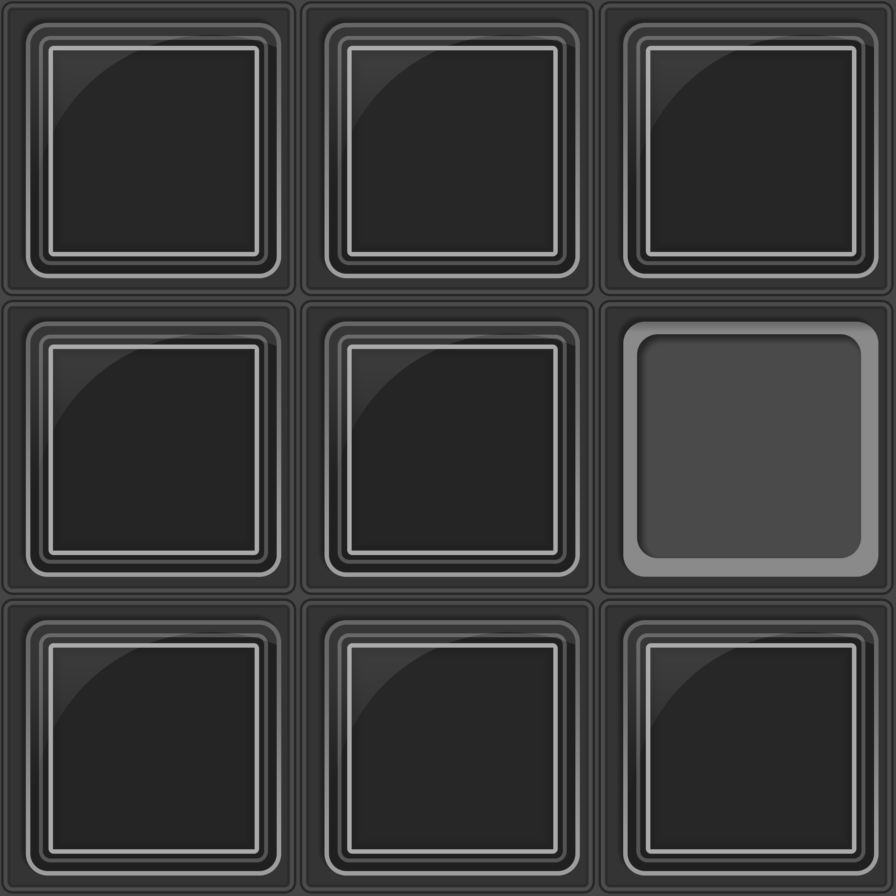
A WebGL 1 fragment shader for this pattern:

```glsl
precision highp float;

uniform vec2 u_resolution;

// Layout: lengths are fractions of one tile
const float TILES = 3.0;
const vec2 OPEN_TILE = vec2(2.0, 1.0);
const vec2 PLATE_CENTER = vec2(0.498, 0.502);
const float PLATE_HALF = 0.479;
const float PLATE_RADIUS = 0.024;
const vec2 RING_CENTER = vec2(0.514, 0.496);
const float RING_HALF = 0.420;
const float RING_RADIUS = 0.066;
const float GROOVE_INSET = 0.043;
const vec2 SCREEN_CENTER = vec2(0.515, 0.494);
const float SCREEN_HALF = 0.345;
const float SCREEN_RADIUS = 0.010;
const vec2 WELL_CENTER = vec2(0.508, 0.506);
const float WELL_HALF = 0.375;
const float WELL_RADIUS = 0.070;
const float LINE_WIDTH = 0.015;
const vec2 SHADOW_SHIFT = vec2(0.014, -0.014);
const vec2 GLOSS_CENTER = vec2(0.707, 0.289);
const float GLOSS_RADIUS = 0.594;

// Grey levels
const float SEAM_TONE = 0.27;
const float PLATE_TONE = 0.205;
const float PLATE_EDGE_TONE = 0.30;
const float CREVICE_TONE = 0.15;
const float CHANNEL_TONE = 0.125;
const float GROOVE_TONE = 0.33;
const float RING_TOP_TONE = 0.40;
const float RING_BOTTOM_TONE = 0.62;
const float FRAME_TONE = 0.67;
const float SCREEN_TONE = 0.15;
const float SCREEN_VARIATION = 0.008;
const float RIM_TONE = 0.54;
const float WELL_TONE = 0.29;
const float GLOSS_GAIN = 0.085;

float hash(vec2 p) {
    return fract(sin(dot(p, vec2(12.99, 78.23))) * 4375.85);
}

float roundedSquare(vec2 p, float halfSize, float radius) {
    vec2 q = abs(p) - halfSize + radius;
    return length(max(q, 0.0)) + min(max(q.x, q.y), 0.0) - radius;
}

// Coverage of the inside of a distance field
float fill(float d, float soft) {
    return 1.0 - smoothstep(-soft, soft, d);
}

// Coverage of a line centred on the zero of a distance field
float stroke(float d, float width, float soft) {
    return fill(abs(d) - 0.5 * width, soft);
}

// Base plate with its raised edge and the seam around it
float drawPlate(vec2 p, float soft) {
    float d = roundedSquare(p - PLATE_CENTER, PLATE_HALF, PLATE_RADIUS);
    float tone = mix(SEAM_TONE, PLATE_TONE, fill(d, soft));
    tone = mix(tone, CREVICE_TONE, stroke(d - 0.011, 0.008, soft));
    tone = mix(tone, CREVICE_TONE + 0.02, stroke(d + 0.012, 0.007, soft));
    tone = mix(tone, PLATE_EDGE_TONE, stroke(d, 0.011, soft));
    // Recess shadow cast above and to the left of the ring
    float shade = roundedSquare(p - RING_CENTER + SHADOW_SHIFT, RING_HALF, RING_RADIUS);
    return mix(tone, 0.11, 0.75 * (1.0 - smoothstep(-0.004, 0.020, shade)));
}

// Nested outlines around a dark glossy screen
float drawScreen(vec2 p, float base, float variation, float soft) {
    float ring = roundedSquare(p - RING_CENTER, RING_HALF, RING_RADIUS);
    float groove = roundedSquare(p - RING_CENTER, RING_HALF - GROOVE_INSET, 0.032);
    float screen = roundedSquare(p - SCREEN_CENTER, SCREEN_HALF, SCREEN_RADIUS);
    float tone = mix(base, CHANNEL_TONE, fill(ring, soft));
    tone = mix(tone, GROOVE_TONE, stroke(groove, 0.013, soft));
    float glass = SCREEN_TONE + variation - 0.02 * smoothstep(-0.05, -0.005, screen);
    tone = mix(tone, glass, fill(screen, soft));

    // Reflection outside a large circle, fading downward
    float gloss = 1.0 - fill(length(p - GLOSS_CENTER) - GLOSS_RADIUS, soft);
    gloss *= fill(ring, soft) * smoothstep(0.30, 0.85, p.y);
    tone += GLOSS_GAIN * gloss;

    float light = mix(RING_BOTTOM_TONE, RING_TOP_TONE, smoothstep(0.05, 0.92, p.y));
    tone = mix(tone, light, stroke(ring, LINE_WIDTH, soft));
    return mix(tone, FRAME_TONE, stroke(screen, LINE_WIDTH, soft));
}

// Empty socket with a broad pale rim
float drawWell(vec2 p, float base, float soft) {
    float rim = roundedSquare(p - RING_CENTER, RING_HALF + 0.007, RING_RADIUS + 0.007);
    float well = roundedSquare(p - WELL_CENTER, WELL_HALF, WELL_RADIUS);
    float shade = roundedSquare(p - WELL_CENTER - SHADOW_SHIFT, WELL_HALF, WELL_RADIUS);
    float rimTone = RIM_TONE - 0.12 * smoothstep(0.88, 0.925, p.y);
    float floorTone = mix(WELL_TONE, 0.15, smoothstep(-0.025, 0.016, shade));
    float tone = mix(base, rimTone, fill(rim, soft));
    return mix(tone, floorTone, fill(well, soft));
}

void main() {
    float side = min(u_resolution.x, u_resolution.y);
    vec2 grid = gl_FragCoord.xy / side * TILES;
    vec2 cell = floor(grid);
    vec2 p = fract(grid);
    float soft = max(0.8 * TILES / side, 0.003);

    float plate = drawPlate(p, soft);
    float variation = SCREEN_VARIATION * (hash(cell) - 0.5);
    bool isOpen = distance(cell, OPEN_TILE) < 0.5;
    float tone = isOpen ? drawWell(p, plate, soft) : drawScreen(p, plate, variation, soft);
    gl_FragColor = vec4(vec3(tone), 1.0);
}
```
